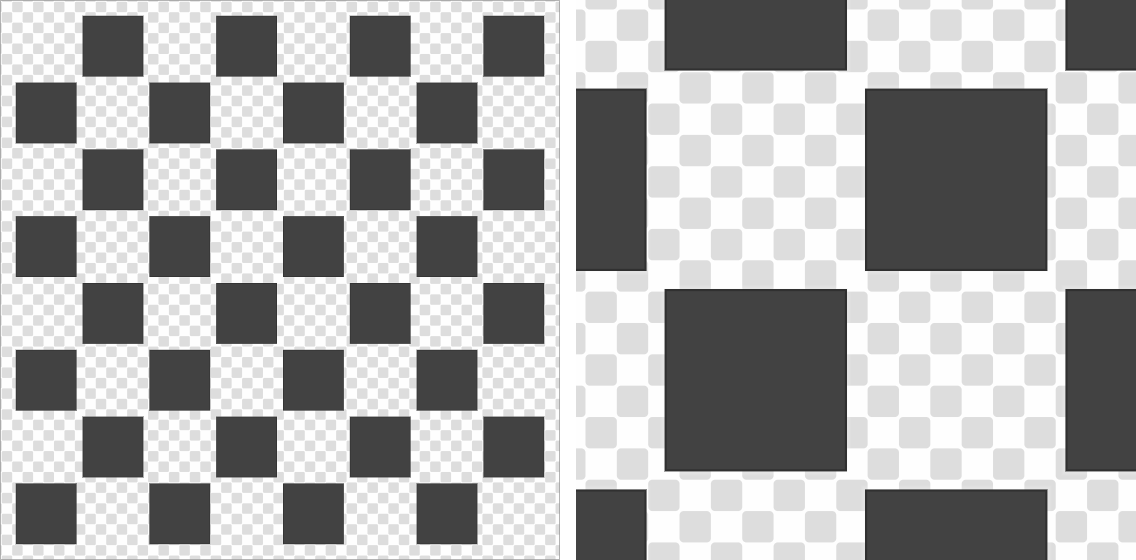
Left, the full canvas; right, a detail of the centre.
This pattern is drawn by a WebGL 1 fragment shader. Its source:

```glsl
precision highp float;

// An eight by eight board of dark, finely outlined squares over a fine
// grey and white check. Both layers are repeated box distance functions;
// the fine check runs at its own pitch, so it shifts from tile to tile.

uniform vec2 u_resolution;

const float TILES = 8.0;            // squares across and down
const float TILE_PITCH = 0.1193;
const float TILE_HALF = 0.0543;     // half the side of a dark square
const float OUTLINE = 0.0013;
const float HALO = 0.003;           // pale rim around each dark square
const float HALO_STRENGTH = 0.25;
const float CHECK_PITCH = 0.01866;
const float CHECK_OFFSET = 0.0031;  // from the upper left corner
const float CHECK_ROUND = 0.0025;   // corner radius of a grey check
const float FRAME = 0.0013;

const vec3 WHITE = vec3(0.995);
const vec3 CHECK_GREY = vec3(0.866);
const vec3 TILE_DARK = vec3(0.26);
const vec3 OUTLINE_DARK = vec3(0.19);
const vec3 FRAME_GREY = vec3(0.60);

float roundedBox(vec2 p, float halfSide, float radius) {
  vec2 d = abs(p) - halfSide + radius;
  return length(max(d, 0.0)) + min(max(d.x, d.y), 0.0) - radius;
}

float squareBox(vec2 p, float halfSide) {
  vec2 d = abs(p) - halfSide;
  return max(d.x, d.y);
}

// Coverage of the inside of a shape, softened over one pixel.
float fill(float dist, float pixel) {
  return clamp(0.5 - dist / pixel, 0.0, 1.0);
}

// Signed distance to the nearest grey check, with rows counted downwards.
float checkDistance(vec2 uv) {
  vec2 p = (vec2(uv.x, 1.0 - uv.y) - CHECK_OFFSET) / CHECK_PITCH;
  vec2 cell = floor(p);
  vec2 local = (p - cell - 0.5) * CHECK_PITCH;
  float halfSide = 0.5 * CHECK_PITCH;
  if (mod(cell.x + cell.y, 2.0) > 0.5) {
    return roundedBox(local, halfSide, CHECK_ROUND);
  }
  // In a white cell the grey neighbours lie straight across its sides.
  vec2 a = abs(local);
  vec2 toward = a.x > a.y ? vec2(CHECK_PITCH, 0.0) : vec2(0.0, CHECK_PITCH);
  return roundedBox(a - toward, halfSide, CHECK_ROUND);
}

// Signed distance to the dark square of this board cell, if it has one.
float tileDistance(vec2 uv) {
  vec2 p = (uv - 0.5) / TILE_PITCH + 0.5 * TILES;
  vec2 cell = clamp(floor(p), 0.0, TILES - 1.0);
  if (mod(cell.x + cell.y, 2.0) > 0.5) return 1.0;
  return squareBox((p - cell - 0.5) * TILE_PITCH, TILE_HALF);
}

void main() {
  vec2 uv = gl_FragCoord.xy / u_resolution;
  float pixel = 1.0 / min(u_resolution.x, u_resolution.y);

  // Fine check
  vec3 color = mix(WHITE, CHECK_GREY, fill(checkDistance(uv), pixel));

  // Dark squares with pale rim and outline
  float tile = tileDistance(uv);
  float halo = 1.0 - smoothstep(0.0, HALO, tile);
  color = mix(color, WHITE, HALO_STRENGTH * halo);
  color = mix(color, OUTLINE_DARK, fill(tile, pixel));
  color = mix(color, TILE_DARK, fill(tile + OUTLINE, pixel));

  // Thin frame along the canvas edge
  float inner = squareBox(uv - 0.5, 0.5 - FRAME);
  color = mix(FRAME_GREY, color, fill(inner, pixel));

  gl_FragColor = vec4(color, 1.0);
}
```
